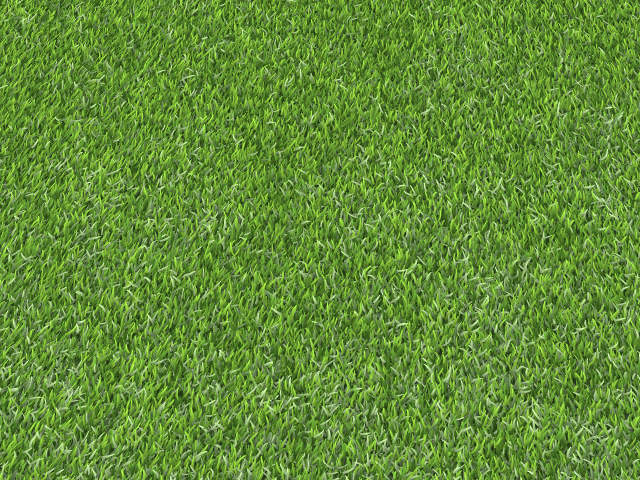
Reproduce this texture procedurally as a Shadertoy shader.

```glsl
const int LAYERS = 8;
const vec2 CELL = vec2(0.012, 0.016);

const vec3 SOIL   = vec3(0.13, 0.21, 0.09);
const vec3 DEEP   = vec3(0.25, 0.42, 0.12);
const vec3 LEAF   = vec3(0.40, 0.62, 0.20);
const vec3 BRIGHT = vec3(0.55, 0.78, 0.23);
const vec3 PALE   = vec3(0.68, 0.81, 0.56);
const vec3 DULL   = vec3(0.45, 0.57, 0.37);

vec4 hash4(vec2 p) {
    vec4 h = fract(p.xyxy * vec4(0.1031, 0.1030, 0.0973, 0.1099));
    h += dot(h, h.wzxy + 33.33);
    return fract((h.xxyz + h.yzzw) * h.zywx);
}

float gradientNoise(vec2 p) {
    vec2 cell = floor(p), f = fract(p);
    vec2 u = f * f * f * (f * (f * 6.0 - 15.0) + 10.0);
    vec2 a = hash4(cell).xy * 2.0 - 1.0;
    vec2 b = hash4(cell + vec2(1, 0)).xy * 2.0 - 1.0;
    vec2 c = hash4(cell + vec2(0, 1)).xy * 2.0 - 1.0;
    vec2 d = hash4(cell + vec2(1, 1)).xy * 2.0 - 1.0;
    return mix(mix(dot(a, f), dot(b, f - vec2(1, 0)), u.x),
               mix(dot(c, f - vec2(0, 1)), dot(d, f - vec2(1, 1)), u.x), u.y);
}

// Worn patches raise the share of pale and dull blades
vec3 bladeColor(float pick, float wear) {
    float pale = 0.13 + wear;
    float dull = pale + 0.10 + 0.5 * wear;
    if (pick < pale) return PALE;
    if (pick < dull) return DULL;
    float green = (pick - dull) / (1.0 - dull);
    return green < 0.22 ? DEEP : green < 0.62 ? LEAF : BRIGHT;
}

// x: signed distance, y: position from root (0) to tip (1), z: side
vec3 blade(vec2 p, float angle, float halfLength, float halfWidth, float bend) {
    float c = cos(angle), s = sin(angle);
    p = vec2(c * p.x - s * p.y, s * p.x + c * p.y);
    float along = p.y / halfLength;
    p.x -= bend * along * along;
    float t = clamp(0.5 + 0.5 * along, 0.0, 1.0);
    float width = halfWidth * mix(1.0, 0.3, t * t);
    return vec3(max(abs(p.x) - width, abs(p.y) - halfLength), t, p.x / halfWidth);
}

// Paints one layer of jittered blades, far rows first
vec3 grassLayer(vec3 under, vec2 p, float layer, float light, float wear, float pixel) {
    vec2 grid = p / CELL + vec2(0.37, 0.61) * layer;
    vec2 home = floor(grid);
    for (int j = 1; j >= -1; j--) {
        for (int i = -1; i <= 1; i++) {
            vec2 id = home + vec2(i, j);
            vec4 place = hash4(id + 157.0 * layer + 400.0);
            vec4 look = hash4(id + 91.0 * layer + 1300.0);
            vec2 root = id + 0.5 + 0.9 * (place.xy - 0.5);
            float spread = look.x < 0.2 ? 2.6 : 1.25;
            float angle = 0.14 + spread * (place.z - 0.5);
            float halfLength = mix(0.007, 0.013, place.w);
            float halfWidth = mix(0.0016, 0.0027, look.y);
            vec3 b = blade((grid - root) * CELL, angle, halfLength,
                           halfWidth, 0.005 * (look.z - 0.5));
            float cover = clamp(0.5 - b.x / pixel, 0.0, 1.0);
            float shade = mix(0.72, 1.16, b.y) - 0.10 * clamp(b.z, -1.0, 1.0);
            shade *= light * mix(0.9, 1.1, look.w);
            vec3 color = bladeColor(look.x, wear) * shade;
            under = mix(under, color, cover);
        }
    }
    return under;
}

void mainImage(out vec4 fragColor, in vec2 fragCoord) {
    vec2 uv = fragCoord / iResolution.y;
    float middle = 0.5 * iResolution.x / iResolution.y;

    // Ground seen at a slant: blades shrink toward the top
    float slope = 0.36;
    float scale = 1.14 - slope * uv.y;
    vec2 ground = vec2((uv.x - middle) / scale, -log(scale) / slope) + 2.0;
    float pixel = 1.0 / (iResolution.y * scale);

    // Broad patches of wear and tone
    float patches = gradientNoise(uv * 4.5 + 7.0) + 0.6 * gradientNoise(uv * 13.0 + 31.0);
    float wear = clamp(0.17 * patches + 0.13 * (0.45 - uv.y), -0.09, 0.2);
    float tone = 1.0 + 0.07 * gradientNoise(uv * 8.0 + 53.0);

    vec3 color = SOIL;
    for (int k = 0; k < LAYERS; k++) {
        float height = float(k) / float(LAYERS - 1);
        float light = tone * mix(0.52, 1.1, height);
        color = grassLayer(color, ground, float(k), light, wear, pixel);
    }
    fragColor = vec4(clamp(color, 0.0, 1.0), 1.0);
}
```
